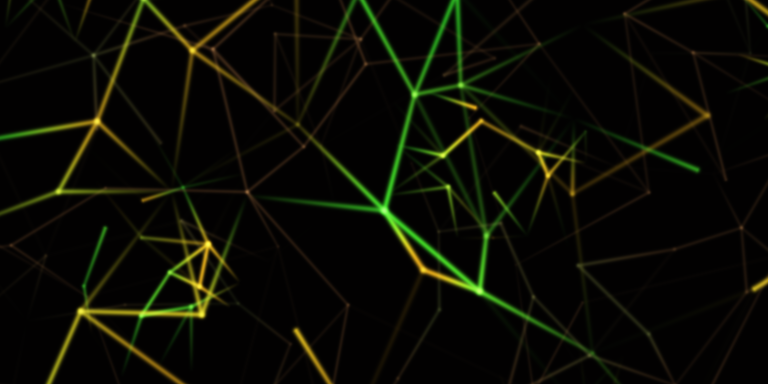
Reproduce this background procedurally as a Shadertoy shader.

```glsl
float hash(vec2 p, float seed) {
    return fract(sin(dot(p, vec2(127.1, 311.7)) + seed * 74.7) * 43758.5453);
}

// Slow wave field that gathers the network into clusters and voids
float clusterField(vec2 p, float seed) {
    float a = sin(p.x * 6.5 + p.y * 1.5 + seed * 2.3);
    float b = sin(p.y * 6.8 - p.x * 2.2 + seed * 4.1);
    return 0.5 + 0.25 * (a + b);
}

// Node of one grid cell: xy = position, z = brightness, w = hue
vec4 node(vec2 id, float cell, float seed, vec2 band) {
    vec2 jitter = vec2(hash(id, seed), hash(id, seed + 1.3));
    vec2 pos = (id + 0.07 + 0.86 * jitter) * cell;
    float glow = smoothstep(band.x, band.y, clusterField(pos, seed));
    glow *= 0.55 + 0.45 * hash(id, seed + 2.7);
    return vec4(pos, glow, hash(id, seed + 3.9));
}

// Soft line whose colour, width and brightness run from node a to node b
vec3 strand(vec2 p, vec4 a, vec4 b, float width, vec3 cool, vec3 warm) {
    vec2 ab = b.xy - a.xy;
    float t = clamp(dot(p - a.xy, ab) / max(dot(ab, ab), 1e-6), 0.0, 1.0);
    float dist = length(p - a.xy - ab * t);
    vec2 look = mix(a.zw, b.zw, t);
    float w = width * (0.75 + 0.35 * look.x);
    float hue = smoothstep(0.1, 0.9, look.y);
    vec3 colour = mix(cool, warm, hue) * (1.0 + hue * (1.0 - hue));
    return colour * look.x * exp(-dist * dist / (w * w));
}

vec3 screenBlend(vec3 base, vec3 light) {
    return base + light * (1.0 - base);
}

// Jittered grid of nodes, randomly linked to adjacent cells
vec3 network(vec2 p, float cell, float seed, float keep, vec2 band,
             float width, vec3 cool, vec3 warm) {
    vec3 sum = vec3(0.0);
    vec2 home = floor(p / cell);
    for (int y = -1; y <= 1; y++)
    for (int x = -1; x <= 1; x++) {
        vec2 id = home + vec2(x, y);
        vec4 a = node(id, cell, seed, band);
        for (int k = 0; k < 4; k++) {
            if (hash(id, seed + 5.1 + float(k) * 0.83) > keep) continue;
            float angle = float(k) * 0.785398;
            vec2 stepDir = round(vec2(cos(angle), sin(angle)));
            vec4 b = node(id + stepDir, cell, seed, band);
            float span = distance(a.xy, b.xy) / cell;
            float fade = 1.0 - smoothstep(1.1, 1.7, span);
            sum = screenBlend(sum, fade * strand(p, a, b, width, cool, warm));
        }
    }
    return sum;
}

void mainImage(out vec4 fragColor, in vec2 fragCoord) {
    vec2 p = fragCoord / iResolution.y;
    vec3 green = vec3(0.18, 0.82, 0.14);
    vec3 amber = vec3(0.92, 0.68, 0.10);
    vec3 moss = vec3(0.11, 0.13, 0.06);
    vec3 brown = vec3(0.17, 0.11, 0.06);
    vec3 colour = vec3(0.008, 0.005, 0.005);

    // Faint distant webs
    colour = screenBlend(colour, network(p + 3.17, 0.23, 2.0, 0.42,
        vec2(0.1, 0.7), 0.0055, moss, brown));
    colour = screenBlend(colour, network(p + 7.41, 0.34, 5.0, 0.45,
        vec2(0.0, 0.7), 0.0050, brown, brown * 0.7));

    // Bright near web
    colour = screenBlend(colour, network(p + 1.63, 0.28, 8.0, 0.52,
        vec2(0.15, 0.55), 0.0074, green, amber));

    // Dense bright knots
    colour = screenBlend(colour, network(p + 5.29, 0.125, 11.0, 0.45,
        vec2(0.72, 0.88), 0.0060, green, amber));

    fragColor = vec4(colour, 1.0);
}
```
